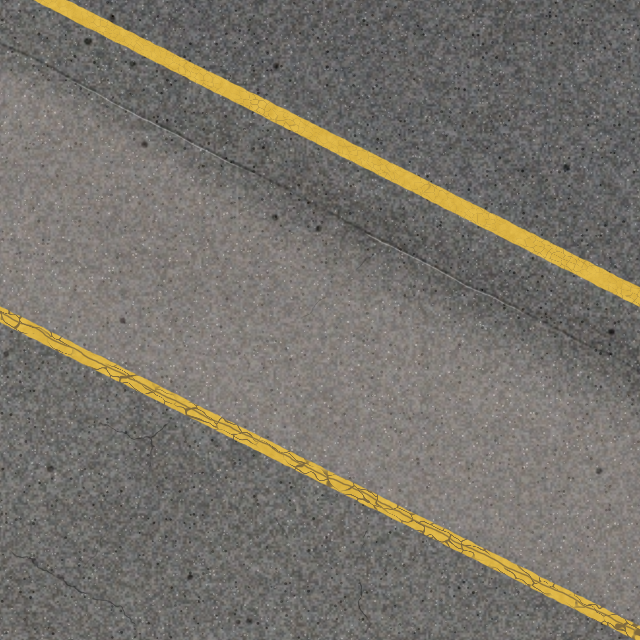
This texture is drawn by a Shadertoy shader. Its source:

```glsl
float hash(vec2 p) {
    vec3 q = fract(vec3(p.xyx) * 0.1031);
    q += dot(q, q.yzx + 33.33);
    return fract((q.x + q.y) * q.z);
}

vec2 hash2(vec2 p) {
    return vec2(hash(p), hash(p + 57.3));
}

float noise(vec2 p) {
    vec2 i = floor(p), f = fract(p);
    f = f * f * (3.0 - 2.0 * f);
    return mix(mix(hash(i), hash(i + vec2(1, 0)), f.x),
               mix(hash(i + vec2(0, 1)), hash(i + vec2(1, 1)), f.x), f.y);
}

float fbm(vec2 p) {
    float sum = 0.0, amp = 0.5;
    for (int i = 0; i < 4; i++) {
        sum += amp * noise(p);
        p = mat2(1.6, 1.2, -1.2, 1.6) * p + 7.1;
        amp *= 0.5;
    }
    return sum / 0.9375;
}

// Signed distance above the line y = height + slope * x
float lineDistance(vec2 p, float height, float slope) {
    return (p.y - height - slope * p.x) / sqrt(1.0 + slope * slope);
}

float segmentDistance(vec2 p, vec2 a, vec2 b) {
    vec2 pa = p - a, ba = b - a;
    return length(pa - ba * clamp(dot(pa, ba) / dot(ba, ba), 0.0, 1.0));
}

float stroke(float d, float halfWidth, float soft) {
    return 1.0 - smoothstep(halfWidth - soft, halfWidth + soft, abs(d));
}

// Gap between the two nearest cell centres: zero on cell borders
float cellBorder(vec2 p) {
    vec2 cell = floor(p);
    float first = 9.0, second = 9.0;
    for (int y = -1; y <= 1; y++)
    for (int x = -1; x <= 1; x++) {
        vec2 c = cell + vec2(x, y);
        float d = length(c + 0.15 + 0.7 * hash2(c) - p);
        second = min(second, max(first, d));
        first = min(first, d);
    }
    return second - first;
}

// Sparse round chips; density is the share of filled cells
float chips(vec2 p, float density) {
    vec2 cell = floor(p);
    vec2 centre = 0.3 + 0.4 * hash2(cell + 11.0);
    float radius = 0.15 + 0.2 * hash(cell + 5.0);
    float spot = 1.0 - smoothstep(radius * 0.5, radius + 0.12, length(fract(p) - centre));
    return spot * step(1.0 - density, hash(cell));
}

float crackMask(vec2 p, float soft) {
    // Start and end of each crack branch
    const vec4 branches[12] = vec4[12](
        vec4(.150, .336, .232, .312), vec4(.232, .312, .237, .264),
        vec4(.232, .312, .267, .349), vec4(.000, .147, .091, .102),
        vec4(.091, .102, .215, .030), vec4(.566, .167, .553, .115),
        vec4(.553, .115, .573, .010), vec4(.586, .609, .475, .499),
        vec4(.384, .434, .365, .349), vec4(.573, .876, .553, .831),
        vec4(.169, .180, .137, .115), vec4(.423, .193, .488, .128));
    vec2 bend = vec2(fbm(p * 38.0), fbm(p * 38.0 + 19.0)) - 0.5;
    vec2 q = p + bend * 0.024;
    float mask = 0.0;
    for (int i = 0; i < 12; i++) {
        float strength = i < 7 ? 0.85 : 0.4;
        float d = segmentDistance(q, branches[i].xy, branches[i].zw);
        mask = max(mask, strength * stroke(d, 0.0012, soft));
    }
    return mask * smoothstep(0.2, 0.55, noise(p * 70.0));
}

// Paint covers the surface except where cracks and worn grains show
vec3 paintStripe(vec3 road, vec2 p, float d, float halfWidth, float crack, float soft) {
    float ragged = d + 0.0025 * (fbm(p * 90.0) - 0.5);
    float cover = stroke(ragged, halfWidth, soft);
    vec3 yellow = mix(vec3(0.82, 0.66, 0.23), vec3(0.91, 0.76, 0.32), fbm(p * 130.0));
    yellow = mix(yellow, vec3(0.43, 0.36, 0.24), crack);
    return mix(road, yellow, cover);
}

void mainImage(out vec4 fragColor, in vec2 fragCoord) {
    vec2 p = fragCoord / iResolution.xy;
    float soft = max(0.0009, 0.8 / iResolution.y);
    float upper = lineDistance(p, 1.0393, -0.504);
    float lower = lineDistance(p, 0.509, -0.5);
    float wobble = 0.007 * (fbm(vec2(p.x * 22.0, 3.0)) - 0.5);
    float seam = lineDistance(p, 0.932, -0.515) + wobble;

    // Worn pale lane between two darker strips
    float drift = fbm(p * 5.0) - 0.5;
    float fade = mix(0.055, 0.12, smoothstep(0.1, 0.6, p.x));
    float lane = (1.0 - smoothstep(-fade, 0.012, seam + 0.03 * drift))
               * smoothstep(-0.012, 0.03, lower + 0.012 * drift);
    vec3 dark = mix(vec3(0.405, 0.403, 0.395), vec3(0.385, 0.383, 0.382),
                    smoothstep(-0.02, 0.05, upper));
    dark = mix(vec3(0.425, 0.42, 0.41), dark, smoothstep(-0.05, 0.15, lower));
    vec3 road = mix(dark, vec3(0.515, 0.495, 0.48), lane);
    road *= 1.0 + 0.09 * drift;
    float grime = exp(-pow((seam - 0.015) / 0.035, 2.0)) * smoothstep(0.1, 0.6, p.x);
    road *= 1.0 - vec3(0.07, 0.085, 0.085) * grime;

    // Aggregate grain with slight colour shifts
    float rough = mix(1.25, 0.85, lane);
    float grain = 0.6 * noise(p * 310.0) + 0.4 * noise(p * 170.0 + 31.0) - 0.5;
    road += 0.21 * rough * grain;
    road += 0.035 * (vec3(noise(p * 120.0), 0.5, noise(p * 120.0 + 71.0)) - 0.5);
    road += 0.15 * chips(p * 190.0, 0.07);
    road -= 0.13 * rough * chips(p * 140.0 + 23.0, 0.07);
    road -= 0.2 * chips(p * 55.0 + 8.0, 0.008);

    // Broken pale joint with a shadow beside it
    float joint = smoothstep(0.35, 0.55, noise(vec2(p.x * 13.0, 8.0)));
    float ends = smoothstep(0.08, 0.15, p.x) * (1.0 - smoothstep(0.82, 0.92, p.x));
    road -= 0.09 * stroke(seam - 0.002, 0.0018, soft * 1.5);
    road += 0.17 * joint * ends * stroke(seam + 0.001, 0.0009, soft);
    road *= 1.0 - 0.42 * crackMask(p, soft);

    // Painted stripes, the lower one broken into long flakes
    vec2 along = normalize(vec2(2.0, -1.0));
    float run = dot(p, along);
    vec2 warp = 0.7 * (vec2(noise(p * 80.0), noise(p * 80.0 + 13.0)) - 0.5);
    float fine = cellBorder(vec2(run * 85.0, upper * 120.0) + warp);
    float coarse = cellBorder(vec2(run * 27.0, lower * 75.0 + 0.5) + warp);
    float fineCrack = 0.38 * (1.0 - smoothstep(0.03, 0.16, fine)) * noise(p * 25.0);
    float coarseCrack = 0.85 * (1.0 - smoothstep(0.04, 0.14, coarse));
    coarseCrack *= smoothstep(0.15, 0.5, noise(p * 32.0 + 4.0));
    float split = lower - 0.003 + 0.009 * (fbm(vec2(run * 30.0, 2.0)) - 0.5);
    coarseCrack = max(coarseCrack, 0.75 * stroke(split, 0.0011, soft));
    road = paintStripe(road, p, upper, mix(0.0118, 0.0138, p.x), fineCrack, soft);
    road = paintStripe(road, p, lower, 0.0112, coarseCrack, soft);
    fragColor = vec4(clamp(road, 0.0, 1.0), 1.0);
}
```
